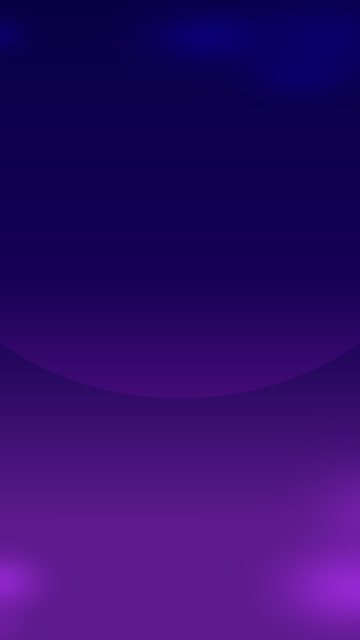
Reproduce this background procedurally as a Shadertoy shader.

```glsl
#define DISC_CENTER vec2(0.5, 1.565)
#define DISC_RADIUS 0.894
#define NIGHT_TOP vec3(0.030, 0.000, 0.275)
#define NIGHT_LOW vec3(0.080, 0.000, 0.330)
#define DISC_RIM vec3(0.265, 0.045, 0.465)
#define DUSK_HIGH vec3(0.115, 0.020, 0.345)
#define DUSK_LOW vec3(0.360, 0.100, 0.540)
#define BLUE_GLOW vec3(0.040, 0.000, 0.470)
#define VIOLET_GLOW vec3(0.590, 0.160, 0.830)

// Soft elliptical glow, 1 at its center
float glow(vec2 p, vec2 center, vec2 size) {
    vec2 d = (p - center) / size;
    return exp(-dot(d, d));
}

// Overlap two soft masks without exceeding 1
float blend(float a, float b) {
    return 1.0 - (1.0 - a) * (1.0 - b);
}

// Linear ramp from 0 at start to 1 at end
float ramp(float start, float end, float x) {
    return clamp((x - start) / (end - start), 0.0, 1.0);
}

void mainImage(out vec4 fragColor, in vec2 fragCoord) {
    // Canvas width is one unit
    vec2 p = fragCoord / iResolution.x;
    float top = iResolution.y / iResolution.x;

    // Night sky inside the large disc
    vec3 night = mix(NIGHT_TOP, NIGHT_LOW, ramp(top, 1.02, p.y));
    night = mix(night, DISC_RIM, ramp(1.02, 0.671, p.y));

    // Dusk below the disc
    vec3 dusk = mix(DUSK_HIGH, DUSK_LOW, ramp(0.824, 0.343, p.y));

    // Disc edge, smoothed over one sample
    float edge = 1.0 / iResolution.x;
    float rim = length(p - DISC_CENTER) - DISC_RADIUS;
    vec3 color = mix(night, dusk, smoothstep(-edge, edge, rim));

    // Blue haze along the top
    float blue = glow(p, vec2(0.58, 1.675), vec2(0.15, 0.065));
    blue = blend(blue, 0.75 * glow(p, vec2(0.90, 1.67), vec2(0.22, 0.10)));
    blue = blend(blue, 0.70 * glow(p, vec2(0.83, 1.570), vec2(0.12, 0.06)));
    blue = blend(blue, 0.75 * glow(p, vec2(0.00, 1.680), vec2(0.06, 0.04)));
    color = mix(color, BLUE_GLOW, 0.9 * blue);

    // Violet haze in the lower corners
    float violet = glow(p, vec2(0.985, 0.146), vec2(0.19, 0.105));
    violet = blend(violet, 0.38 * glow(p, vec2(1.02, 0.36), vec2(0.14, 0.12)));
    violet = blend(violet, 0.90 * glow(p, vec2(0.00, 0.162), vec2(0.11, 0.07)));
    violet = blend(violet, 0.25 * glow(p, vec2(0.00, 0.040), vec2(0.07, 0.06)));
    color = mix(color, VIOLET_GLOW, 0.95 * violet);

    fragColor = vec4(color, 1.0);
}
```
